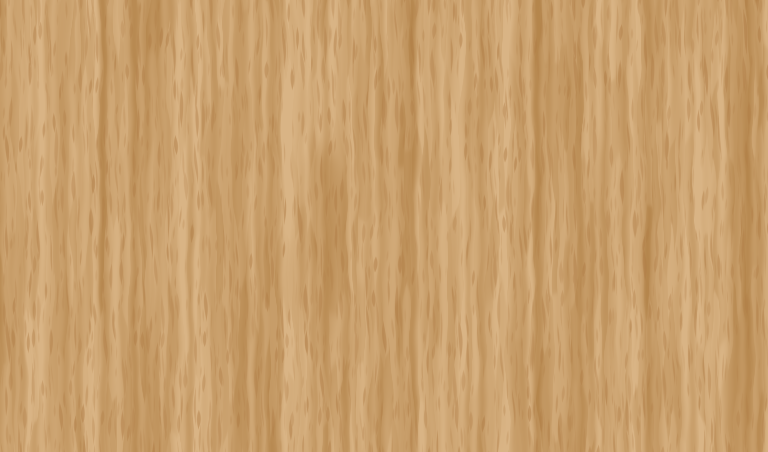
Write a Shadertoy shader that draws this texture.

```glsl
const vec3 DEEP_TAN = vec3(0.725, 0.545, 0.325);
const vec3 PALE_TAN = vec3(0.835, 0.685, 0.495);
const vec3 FLECK_BROWN = vec3(0.685, 0.480, 0.265);

const float BASE_TONE = 0.64;
const int BAND_COUNT = 14;
const float BAND_LOWEST = 14.0;       // radians per canvas height
const float BAND_RATIO = 1.25;
const float BAND_STRENGTH = 0.09;
const float BAND_SLANT = 0.014;
const vec2 FIBRE_SIZE = vec2(0.013, 0.17);
const float FIBRE_STRENGTH = 0.50;
const float FIBRE_SHARPNESS = 22.0;
const vec2 FLECK_CELL = vec2(0.017, 0.085);
const vec2 HAIR_CELL = vec2(0.011, 0.060);
const float FLECK_OPACITY = 0.50;
const float HAIR_OPACITY = 0.32;
const vec2 ARCH_TIP = vec2(0.70, 0.72);
const float ARCH_WIDTH = 0.075;
const float ARCH_STRENGTH = 0.36;

vec2 hash2(vec2 p) {
    vec3 q = fract(p.xyx * vec3(0.1031, 0.1030, 0.0973));
    q += dot(q, q.yzx + 33.33);
    return fract((q.xx + q.yz) * q.zy);
}

// Layered sines across the grain, each drifting slowly along it
float grainBands(vec2 p) {
    float sum = 0.0;
    float freq = BAND_LOWEST;
    for (int i = 0; i < BAND_COUNT; i++) {
        vec2 h = hash2(vec2(float(i) + 3.0, 17.0));
        float drift = (h.y - 0.5) * BAND_SLANT * freq * p.y;
        drift += 0.45 * sin(p.y * (3.0 + 4.0 * h.x) + 40.0 * h.y);
        sum += sin(p.x * freq + 6.2832 * h.x + drift);
        freq *= BAND_RATIO;
    }
    return sum * BAND_STRENGTH;
}

// Long cellular fibres with softly blended borders
float fibres(vec2 p) {
    vec2 g = p / FIBRE_SIZE;
    vec2 id = floor(g);
    float shade = 0.0;
    float total = 0.0;
    for (int y = -1; y <= 1; y++) {
        for (int x = -1; x <= 1; x++) {
            vec2 cell = id + vec2(x, y);
            vec2 h = hash2(cell + 71.0);
            vec2 d = g - cell - h;
            float weight = exp(-FIBRE_SHARPNESS * dot(d, d)) + 1e-9;
            shade += weight * (hash2(cell + 193.0).x - 0.5);
            total += weight;
        }
    }
    return shade / total;
}

// Spindle-shaped pores scattered one per cell
float flecks(vec2 p, vec2 size, float seed, float density) {
    vec2 id = floor(p / size);
    float pixel = 1.0 / iResolution.y;
    float cover = 0.0;
    for (int y = -1; y <= 1; y++) {
        for (int x = -1; x <= 1; x++) {
            vec2 cell = id + vec2(x, y);
            vec2 place = hash2(cell + seed);
            vec2 kind = hash2(cell + seed + 311.0);
            vec2 d = p - (cell + place) * size;
            d.x += d.y * (kind.x - 0.5) * 0.09;
            float halfLength = size.y * mix(0.22, 0.62, kind.x * kind.x);
            float halfWidth = size.x * mix(0.13, 0.28, place.y);
            float along = d.y / halfLength;
            float edge = halfWidth * (1.0 - along * along) - abs(d.x);
            float soft = max(pixel, 0.0016);
            float mask = smoothstep(-0.5 * soft, soft, edge);
            cover = max(cover, mask * step(kind.y, density) * mix(0.5, 1.0, place.x));
        }
    }
    return cover;
}

// A dark tongue hanging below a rounded tip, with a pale rim
float archTone(vec2 p) {
    vec2 d = p - ARCH_TIP;
    d.x += 0.012 * sin(d.y * 13.0);
    float depth = max(-d.y, 0.0);
    float width = ARCH_WIDTH * sqrt(min(depth * 3.0, 1.0)) + 0.01;
    float side = abs(d.x) / width;
    float fade = smoothstep(0.0, 0.09, depth) * (1.0 - smoothstep(0.25, 0.7, depth));
    float dark = (1.0 - smoothstep(0.4, 1.1, side)) * fade;
    vec2 rim = (d - vec2(0.0, 0.12)) / vec2(0.10, 0.20);
    return 0.6 * exp(-dot(rim, rim)) - dark;
}

void mainImage(out vec4 fragColor, in vec2 fragCoord) {
    vec2 p = fragCoord / iResolution.y;

    // Gentle waviness of the whole grain
    vec2 q = p;
    q.x += 0.0022 * sin(p.y * 19.0 + p.x * 31.0) + 0.0010 * sin(p.y * 57.0 - p.x * 83.0);

    // Wood tone
    float tone = BASE_TONE + grainBands(q) + FIBRE_STRENGTH * fibres(q);
    tone += ARCH_STRENGTH * archTone(p);
    vec3 color = mix(DEEP_TAN, PALE_TAN, clamp(tone, -0.15, 1.15));

    // Pores
    float large = flecks(q, FLECK_CELL, 11.0, 0.60);
    float fine = flecks(q + 5.0, HAIR_CELL, 57.0, 0.55);
    color = mix(color, FLECK_BROWN, max(large * FLECK_OPACITY, fine * HAIR_OPACITY));

    fragColor = vec4(color, 1.0);
}
```
